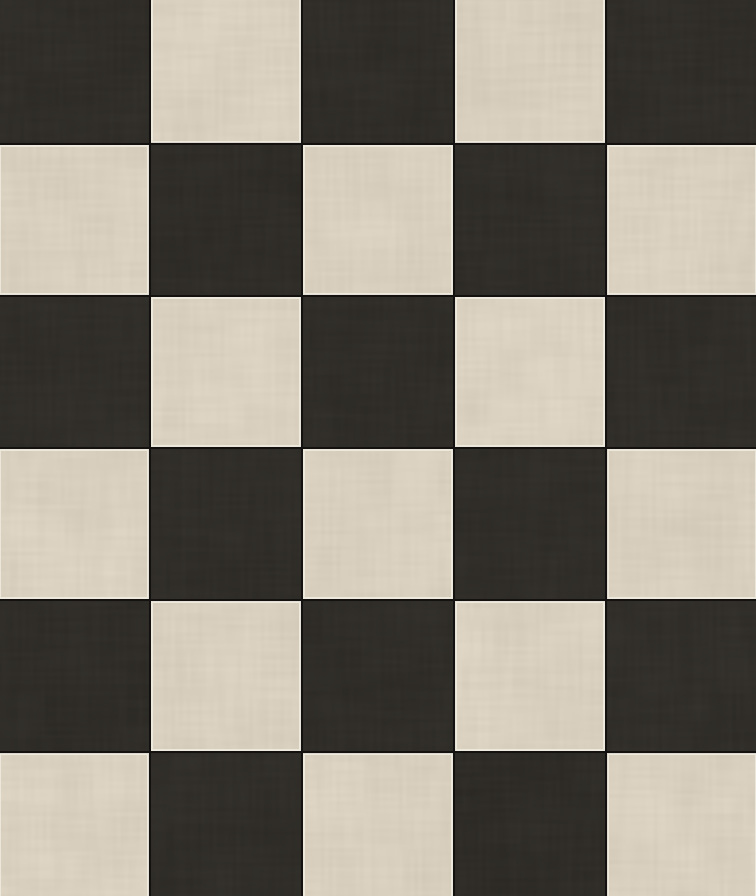
Give the GLSL for this pattern, as a WebGL 1 fragment shader.

```glsl
precision highp float;

// Checkerboard of dark and cream linen squares, five across and six down.
// Each square gets its own thread streaks and mottling from stretched value
// noise; thin black seams divide the squares and a pale rim edges the cream ones.

uniform vec2 u_resolution;

// Lengths are fractions of the canvas height
const float TILE_SIZE = 0.1697;
const float SEAM_HALF_WIDTH = 0.0012;
const float RIM_OUTER = 0.0033;

const vec3 CREAM = vec3(0.853, 0.814, 0.748);
const vec3 CHARCOAL = vec3(0.188, 0.178, 0.158);
const vec3 RIM_COLOR = vec3(0.930, 0.912, 0.865);
const vec3 SEAM_COLOR = vec3(0.075, 0.070, 0.062);

const float THREAD_FINE = 230.0;   // streaks across the thread, per height
const float THREAD_LONG = 22.0;    // streaks along the thread, per height
const float MOTTLE_SCALE = 24.0;
const float CREAM_WEAVE = 0.036;
const float CHARCOAL_WEAVE = 0.024;
const float MOTTLE_AMOUNT = 0.022;
const float TILE_VARIATION = 0.008;

float hash(vec2 p) {
  vec3 q = fract(vec3(p.xyx) * 0.1031);
  q += dot(q, q.yzx + 33.33);
  return fract((q.x + q.y) * q.z);
}

float valueNoise(vec2 p) {
  vec2 cell = floor(p);
  vec2 f = fract(p);
  f = f * f * (3.0 - 2.0 * f);
  float low = mix(hash(cell), hash(cell + vec2(1.0, 0.0)), f.x);
  float high = mix(hash(cell + vec2(0.0, 1.0)), hash(cell + vec2(1.0, 1.0)), f.x);
  return mix(low, high, f.y);
}

// Crossed warp and weft streaks, centred on zero
float linen(vec2 p) {
  float warp = valueNoise(p * vec2(THREAD_FINE, THREAD_LONG));
  float weft = valueNoise(p.yx * vec2(THREAD_FINE, THREAD_LONG) + 71.0);
  return 0.5 * (warp + weft) - 0.5;
}

void main() {
  float pixel = 1.0 / u_resolution.y;
  vec2 p = (gl_FragCoord.xy - 0.5 * u_resolution) * pixel;

  // A column is centred on the canvas, while a seam crosses its mid-height
  vec2 grid = p / TILE_SIZE + vec2(0.5, 0.0);
  vec2 tile = floor(grid);
  vec2 inTile = fract(grid);
  vec2 toEdge = min(inTile, 1.0 - inTile) * TILE_SIZE;
  float edge = min(toEdge.x, toEdge.y);
  float isCream = mod(tile.x + tile.y, 2.0);

  // Cloth, shifted so that no two squares share a weave
  float seed = hash(tile + 19.0);
  vec2 cloth = p + 3.0 + 5.0 * vec2(seed, hash(tile + 47.0));
  float mottle = valueNoise(cloth * MOTTLE_SCALE) - 0.5;
  float shade = linen(cloth) * mix(CHARCOAL_WEAVE, CREAM_WEAVE, isCream);
  shade += mottle * MOTTLE_AMOUNT * mix(0.5, 1.0, isCream);
  shade += (seed - 0.5) * TILE_VARIATION;
  vec3 color = mix(CHARCOAL, CREAM, isCream) + shade;

  // Pale rim inside cream squares, then the seam over everything
  float rim = 1.0 - smoothstep(RIM_OUTER - 0.5 * pixel, RIM_OUTER + 0.5 * pixel, edge);
  color = mix(color, RIM_COLOR, rim * isCream);
  float seam = 1.0 - smoothstep(SEAM_HALF_WIDTH - 0.5 * pixel, SEAM_HALF_WIDTH + 0.5 * pixel, edge);
  color = mix(color, SEAM_COLOR, seam);

  gl_FragColor = vec4(color, 1.0);
}
```
